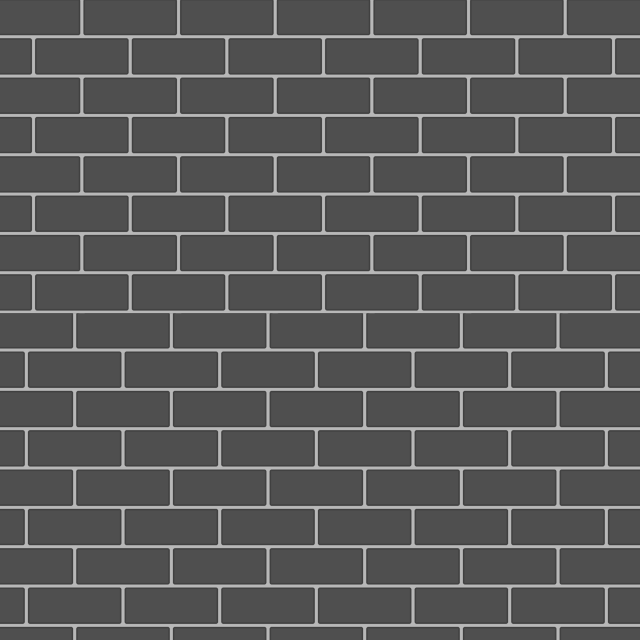
This pattern is drawn by a WebGL 2 fragment shader. Its source:

```glsl
#version 300 es
precision highp float;

uniform vec2 u_resolution;
out vec4 outColor;

const vec3 FACE = vec3(0.31);
const vec3 RIM = vec3(0.25);
const vec3 JOINT_SIDE = vec3(0.61);
const vec3 JOINT_CORE = vec3(0.72);

// Lengths as fractions of the canvas
const vec2 PITCH = vec2(0.15104, 0.06146);
const vec2 JOINT = vec2(0.0052, 0.0050);
const float CORNER = 0.0033;
const float SEAM = 0.5104;
const vec2 UPPER_ORIGIN = vec2(0.1279, 0.9426);
const vec2 LOWER_ORIGIN = vec2(0.1167, 0.4531);

float roundedBox(vec2 p, vec2 halfSize, float radius) {
    vec2 q = abs(p) - halfSize + radius;
    return length(max(q, 0.0)) + min(max(q.x, q.y), 0.0) - radius;
}

// Signed distance to the nearest brick in running bond, negative inside
float brickDistance(vec2 p, vec2 pitch, vec2 joint, float radius) {
    vec2 cell = p / pitch;
    cell.x += 0.5 * mod(floor(cell.y), 2.0);
    vec2 local = (fract(cell) - 0.5) * pitch;
    return roundedBox(local, 0.5 * (pitch - joint), radius);
}

// Dark pressed rim on the brick, lighter core along the joint
vec3 brickColor(float d, float pixel) {
    vec3 brick = mix(RIM, FACE, smoothstep(0.0010, 0.0034, -d));
    vec3 mortar = mix(JOINT_SIDE, JOINT_CORE, smoothstep(0.0002, 0.0014, d));
    float blur = max(0.5 * pixel, 0.0005);
    return mix(brick, mortar, smoothstep(-blur, blur, d));
}

vec3 wall(vec2 p, vec2 origin, float pixel) {
    return brickColor(brickDistance(p - origin, PITCH, JOINT, CORNER), pixel);
}

void main() {
    float pixel = 1.0 / min(u_resolution.x, u_resolution.y);
    vec2 p = gl_FragCoord.xy * pixel;

    // Two courses of work meet, slightly shifted, at the seam
    vec3 lower = wall(p, LOWER_ORIGIN, pixel);
    vec3 upper = wall(p, UPPER_ORIGIN, pixel);
    float above = smoothstep(-0.5 * pixel, 0.5 * pixel, p.y - SEAM);

    outColor = vec4(mix(lower, upper, above), 1.0);
}
```
